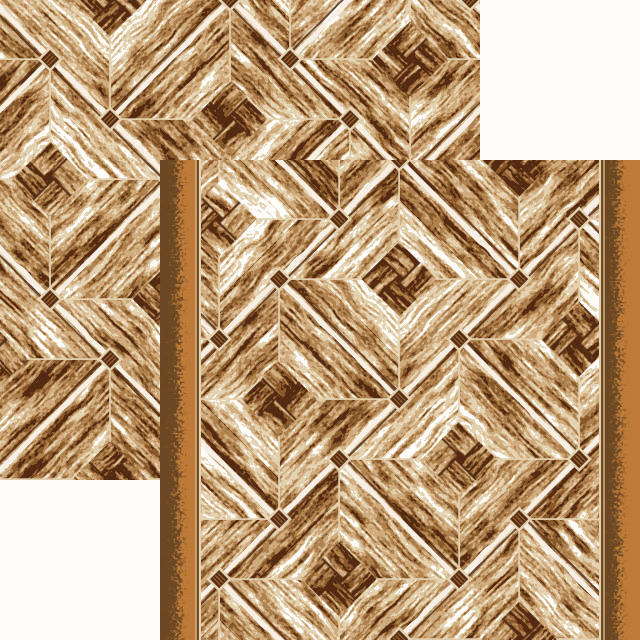
Give the GLSL for this pattern, as a WebGL 1 fragment shader.

```glsl
precision highp float;
// Two overlapping swatches of diamond parquet on white; the front one has side borders.
// Rotated square cells in half-offset rows hold mitred planks around a pinwheel core,
// with small pegs at the joints; stretched value noise in stepped tones gives the grain.

uniform vec2 u_resolution;

const vec3 WHITE = vec3(1.0, 0.99, 0.98);
const vec3 CREAM = vec3(0.89, 0.82, 0.69);
const vec3 TAN = vec3(0.81, 0.67, 0.49);
const vec3 OAK = vec3(0.69, 0.51, 0.31);
const vec3 BROWN = vec3(0.53, 0.35, 0.17);
const vec3 DARK = vec3(0.33, 0.17, 0.07);
const float CORE = 0.156;   // half side of the pinwheel core, cell side = 1
const float PEG = 0.038;    // half side of a joint peg

float hash(vec2 p) {
  vec3 h = fract(p.xyx * 0.1031);
  h += dot(h, h.yzx + 33.33);
  return fract((h.x + h.y) * h.z);
}

float noise(vec2 p) {
  vec2 i = floor(p), f = fract(p);
  f = f * f * (3.0 - 2.0 * f);
  return mix(mix(hash(i), hash(i + vec2(1, 0)), f.x),
             mix(hash(i + vec2(0, 1)), hash(i + vec2(1, 1)), f.x), f.y);
}

// 1 inside a band of the given half width, 0 outside
float band(float d, float halfWidth, float aa) {
  return 1.0 - smoothstep(halfWidth - aa, halfWidth + aa, abs(d));
}

// Stepped wood palette, dark at 0 and white at 1
vec3 woodTone(float t) {
  const float SOFT = 0.03;
  vec3 c = mix(DARK, BROWN, smoothstep(0.18 - SOFT, 0.18 + SOFT, t));
  c = mix(c, OAK, smoothstep(0.32 - SOFT, 0.32 + SOFT, t));
  c = mix(c, TAN, smoothstep(0.46 - SOFT, 0.46 + SOFT, t));
  c = mix(c, CREAM, smoothstep(0.62 - SOFT, 0.62 + SOFT, t));
  return mix(c, WHITE, smoothstep(0.80 - SOFT, 0.80 + SOFT, t));
}

// Streaks along x, centred on 0.5
float grain(vec2 p, float seed) {
  p += 40.0 + 37.0 * seed;
  p.y += 0.025 * noise(p * vec2(7.0, 5.0));
  float n = 0.42 * noise(p * vec2(9.0, 75.0))
          + 0.38 * noise(p * vec2(3.0, 26.0))
          + 0.20 * noise(p * vec2(60.0, 95.0));
  return 0.5 + 1.4 * (n - 0.5);
}

// Four blocks turning round the centre; g runs from -1 to 1
vec3 pinwheel(vec2 g, float seed, float lightness) {
  const float K = 0.1;
  bool flat_ = abs(g.y) > K && g.x * sign(g.y) < K;
  vec2 v = flat_ ? g * sign(g.y) : vec2(-g.y, g.x) * sign(g.x);
  float block = flat_ ? sign(g.y) : 3.0 * sign(g.x);
  float tone = grain(v * CORE, seed + 0.2 * block) - 0.27 + 0.13 * lightness;
  tone += 0.16 * (hash(vec2(block + 9.0, seed * 50.0)) - 0.5) - 0.08 * v.x;
  float seam = min(v.y - K, K - v.x);
  return mix(DARK, woodTone(tone), smoothstep(0.0, 0.08, seam));
}

// Mitred planks parallel to the cell sides, with seams and joints
vec3 planks(vec2 f, vec2 cell, float aa) {
  vec2 a = abs(f);
  bool alongY = a.x > a.y;
  vec2 p = alongY ? f.yx : f;          // x along the grain, y across it
  float side = sign(p.y) * (alongY ? 1.0 : 2.0);
  float across = abs(p.y);
  float outer = step(0.33, across);
  float seed = hash(cell + vec2(side * 3.7 + 60.0, 80.0));
  float shade = hash(vec2(seed * 90.0, outer + 5.0)) - 0.5;
  float tone = grain(p, seed) + 0.22 * shade + 0.06 - 0.07 * outer;
  float wear = noise(p * vec2(14.0, 50.0) + seed * 70.0);
  tone -= 0.25 * wear * band(across - 0.33, 0.006, aa);
  vec3 c = woodTone(tone);
  // Light bevel on one side of each joint, dark gap on the other
  float isHigh = step(0.0, p.y);
  float bevel = band(across - 0.5, 0.012 + 0.012 * isHigh * wear, aa);
  float gap = band(across - 0.472, 0.004 + 0.005 * wear, aa) * (1.0 - isHigh);
  c = mix(c, DARK, 0.85 * gap);
  c = mix(c, mix(CREAM, WHITE, 0.7), bevel);
  return mix(c, CREAM, band((a.x - a.y) * 0.707, 0.005, aa));
}

vec3 parquet(vec2 p, float aa) {
  vec2 r = 0.5 * vec2(p.x + p.y, p.x - p.y);
  float row = floor(r.x + 0.5);
  float col = floor(r.y - 0.5 * row + 0.5);
  vec2 centre = vec2(row, col + 0.5 * row);
  vec2 f = r - centre;
  float lightness = 1.0 - step(0.25, mod(centre.y, 2.0));

  vec3 c = planks(f, vec2(row, col), aa);
  float core = max(abs(f.x), abs(f.y));
  vec3 blocks = pinwheel(f / CORE, hash(vec2(row, col) + 30.0), lightness);
  c = mix(c, blocks, band(core, CORE, aa));

  // Pegs at the cell corners and halfway along the offset sides
  vec2 j = vec2(0.5 - abs(f.x), f.y - 0.5 * floor(2.0 * f.y + 0.5));
  float peg = max(abs(j.x), abs(j.y));
  vec3 stripes = mix(DARK, BROWN, smoothstep(0.3, 0.7, abs(fract(j.y * 52.0) * 2.0 - 1.0)));
  c = mix(c, CREAM, band(peg, PEG + 0.015, aa));
  return mix(c, mix(DARK, stripes, band(peg, PEG - 0.006, aa)), band(peg, PEG, aa));
}

// Speckled side strips with thin trim lines; inset is measured from the swatch edge
vec3 border(vec3 inner, float x, float inset, vec2 p, float aa) {
  float ramp = smoothstep(0.1, 0.9, fract(x * 3.0)) + 0.7 * (noise(p * 75.0) - 0.5);
  vec3 c = mix(BROWN * 0.8, vec3(0.74, 0.48, 0.22), smoothstep(0.2, 0.7, ramp));
  c = mix(c, TAN, band(inset - 0.300, 0.006, aa));
  c = mix(c, BROWN * 0.8, band(inset - 0.315, 0.008, aa));
  c = mix(c, inner, smoothstep(0.325 - aa, 0.325 + aa, inset));
  return mix(c, CREAM, band(inset - 0.333, 0.009, aa));
}

void main() {
  // One unit is half a cell diagonal; y points down
  vec2 uv = gl_FragCoord.xy / u_resolution;
  vec2 p = vec2(uv.x, 1.0 - uv.y) * 16.0 / 3.0;
  float px = 16.0 / (3.0 * min(u_resolution.x, u_resolution.y));
  float aa = 0.5 * px;

  vec3 back = parquet(vec2(0.417 - p.x, p.y - 1.493), aa);
  vec3 front = parquet(p - 3.826, aa);
  float inset = min(p.x - 4.0 / 3.0, 16.0 / 3.0 - p.x);
  front = border(front, p.x - 4.0 / 3.0, inset, p, aa);

  float inBack = 1.0 - smoothstep(4.0 - aa, 4.0 + aa, max(p.x, p.y));
  float inFront = smoothstep(4.0 / 3.0 - aa, 4.0 / 3.0 + aa, min(p.x, p.y));
  gl_FragColor = vec4(mix(mix(WHITE, back, inBack), front, inFront), 1.0);
}
```
